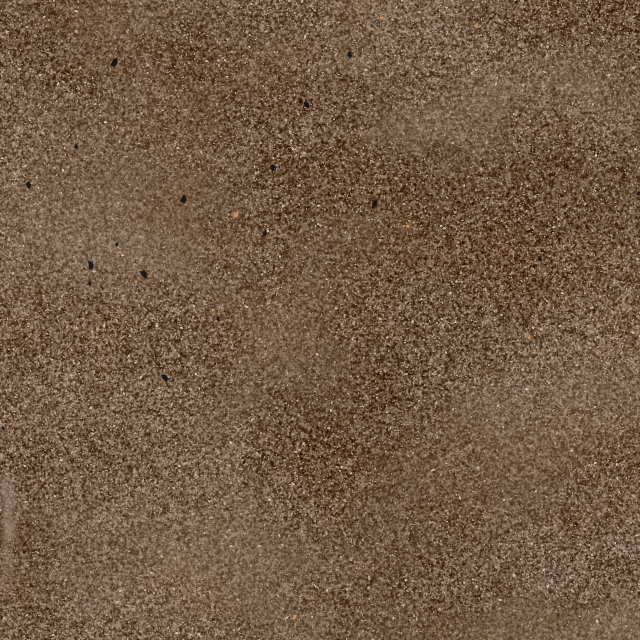
Reproduce this texture procedurally as a Shadertoy shader.

```glsl
float hash(vec2 p) {
    vec3 q = fract(p.xyx * 0.1031);
    q += dot(q, q.yzx + 33.33);
    return fract((q.x + q.y) * q.z);
}

float noise(vec2 p) {
    vec2 i = floor(p), f = fract(p);
    f = f * f * (3.0 - 2.0 * f);
    return mix(mix(hash(i), hash(i + vec2(1, 0)), f.x),
               mix(hash(i + vec2(0, 1)), hash(i + vec2(1, 1)), f.x), f.y);
}

vec2 turn(vec2 p, float angle) {
    float c = cos(angle), s = sin(angle);
    return vec2(c * p.x - s * p.y, s * p.x + c * p.y);
}

float fbm(vec2 p) {
    float sum = 0.0, weight = 0.5;
    for (int i = 0; i < 6; i++) {
        sum += weight * noise(p);
        p = turn(p, 0.5) * 2.03 + 17.3;
        weight *= 0.5;
    }
    return sum;
}

// Scattered oblong grains: cells per canvas, share of filled cells, largest radius in cells
float specks(vec2 uv, float cells, float density, float size) {
    vec2 p = turn(uv, 0.4) * cells + 60.0, cell = floor(p);
    float edge = cells / iResolution.y, cover = 0.0;
    for (int y = -1; y <= 1; y++)
    for (int x = -1; x <= 1; x++) {
        vec2 id = cell + vec2(x, y);
        vec2 centre = id + vec2(hash(id + 11.7), hash(id + 47.1));
        vec2 q = abs(turn(p - centre, 6.28 * hash(id + 29.3))) * vec2(0.85, 1.35);
        float radius = size * mix(0.4, 1.0, hash(id + 83.9));
        float d = mix(length(q), q.x + q.y, 0.5) - radius;
        float grain = 1.0 - smoothstep(-0.5, 0.5, d / edge);
        cover = max(cover, grain * step(hash(id), density) * mix(0.4, 1.0, hash(id + 5.3)));
    }
    return cover;
}

// Angular stone chip, cut by five randomly turned sides
float chip(vec2 p, float radius, float seed) {
    float d = -1.0;
    for (int k = 0; k < 5; k++) {
        float side = float(k);
        float angle = 1.2566 * (side + 0.7 * hash(vec2(seed, side)));
        float reach = radius * mix(0.6, 1.0, hash(vec2(side + 9.0, seed)));
        d = max(d, dot(p, vec2(cos(angle), sin(angle))) - reach);
    }
    return 1.0 - smoothstep(-0.6, 0.6, d * iResolution.y);
}

void mainImage(out vec4 fragColor, in vec2 fragCoord) {
    vec2 uv = fragCoord / iResolution.y;

    // Broad cloudy patches, stretched sideways
    vec2 warped = uv + 0.07 * vec2(noise(uv * 6.0), noise(uv * 6.0 + 31.0));
    float tone = smoothstep(0.25, 0.75, fbm(warped * vec2(3.2, 5.5) + 4.0));
    float band = exp(-pow((uv.y - 0.46 - 0.06 * noise(uv * 4.0)) / 0.07, 2.0));
    float calm = exp(-pow((uv.y - 0.31) / 0.08, 2.0)) * smoothstep(0.2, 0.6, uv.x);
    float rough = fbm(warped * vec2(4.0, 6.0) + 40.0) + 0.09 * band - 0.1 * calm;
    rough = smoothstep(0.27, 0.66, rough);
    float haze = smoothstep(0.5, 0.75, fbm(warped * vec2(4.5, 6.0) + 71.0));

    vec3 colour = mix(vec3(0.415, 0.318, 0.227), vec3(0.49, 0.402, 0.315), tone);
    colour -= vec3(0.045, 0.05, 0.05) * (rough - 0.4);
    colour = mix(colour, vec3(0.50, 0.435, 0.365), 0.4 * haze);
    float rust = smoothstep(0.5, 0.75, fbm(uv * vec2(7.0, 10.0) + 93.0));
    colour += vec3(0.008, -0.004, -0.014) * rust;

    // Fine sandy grain
    float fine = noise(turn(uv, 0.7) * 430.0) - 0.5;
    float coarse = noise(turn(uv, 1.9) * 240.0 + 50.0) - 0.5;
    colour += vec3(1.0, 1.05, 1.06) * (1.15 * fine + 0.8 * coarse) * mix(0.18, 0.29, rough);

    // Dark pits, then pale mineral grains
    float pits = specks(uv + 3.0, 150.0, 0.03 + 0.15 * rough, 0.42);
    colour = mix(colour, vec3(0.27, 0.165, 0.088), 0.65 * pits);
    float small = specks(uv, 240.0, 0.08 + 0.25 * rough, 0.46);
    colour = mix(colour, vec3(0.77, 0.705, 0.635), 0.85 * small);
    float large = specks(uv + 7.0, 115.0, 0.02 + 0.09 * rough, 0.32);
    colour = mix(colour, vec3(0.86, 0.80, 0.73), 0.9 * large);

    // Pale scrape on the left edge
    float scrape = smoothstep(0.016, 0.0, abs(uv.x - 0.012 + 0.012 * (noise(uv * 25.0) - 0.5)));
    scrape *= smoothstep(0.05, 0.14, uv.y) * smoothstep(0.27, 0.24, uv.y);
    colour = mix(colour, vec3(0.60, 0.53, 0.46), scrape * (0.3 + 0.5 * noise(uv * vec2(160.0, 35.0))));

    // Sparse black and amber chips
    for (int i = 0; i < 25; i++) {
        float seed = float(i) + 2.0;
        bool amber = i >= 18;
        float height = hash(vec2(seed, 5.1));
        vec2 centre = vec2(hash(vec2(seed, 1.7)), amber ? height : sqrt(height));
        vec2 p = turn(uv - centre, hash(vec2(seed, 8.3)) - 0.5);
        p.y *= amber ? 0.9 : 0.65;
        float radius = mix(0.0025, 0.0055, pow(hash(vec2(seed, 3.9)), 2.0));
        vec3 stone = amber ? vec3(0.82, 0.58, 0.36) : vec3(0.07, 0.065, 0.06);
        colour = mix(colour, stone, 0.92 * chip(p, radius, seed));
    }

    fragColor = vec4(clamp(colour, 0.0, 1.0), 1.0);
}
```
